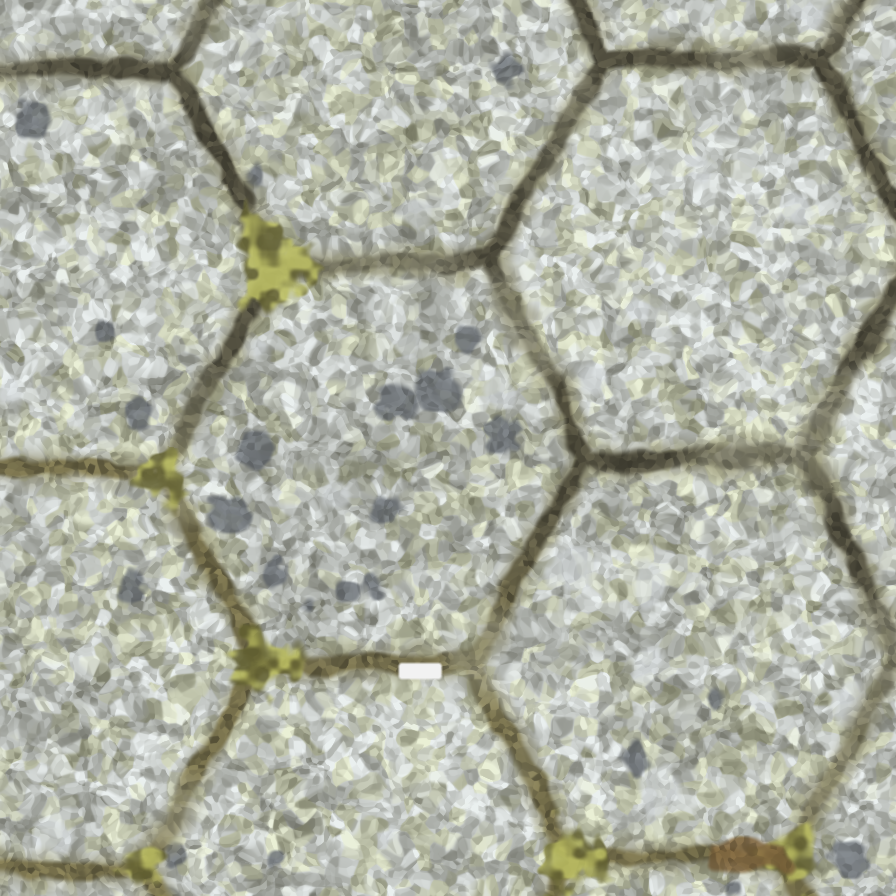
This texture is drawn by a Shadertoy shader. Its source:

```glsl
#define CENTRE vec2(0.417, 0.482)
#define ACROSS vec2(0.4142, 0.0083)
#define UPWARD vec2(0.0195, 0.4466)
#define JOINT_HALF 0.021
#define WANDER 0.055
#define GRAIN_SCALE 68.0
#define DARK_CHIP_SCALE 18.0
#define PALE_CHIP_SCALE 15.0
#define STONE_DARK vec3(0.55, 0.56, 0.53)
#define STONE_LIGHT vec3(0.87, 0.89, 0.885)
#define CREVICE vec3(0.31, 0.30, 0.24)
#define MOSS vec3(0.55, 0.54, 0.27)

float hash(vec2 p) {
    return fract(sin(dot(p, vec2(127.1, 311.7))) * 43758.5453);
}

vec2 hash2(vec2 p) {
    return vec2(hash(p), hash(p + 41.3));
}

float noise(vec2 p) {
    vec2 i = floor(p), f = fract(p);
    f = f * f * (3.0 - 2.0 * f);
    return mix(mix(hash(i), hash(i + vec2(1, 0)), f.x),
               mix(hash(i + vec2(0, 1)), hash(i + vec2(1, 1)), f.x), f.y);
}

float fbm(vec2 p) {
    return 0.5 * noise(p) + 0.3 * noise(p * 2.1 + 17.0) + 0.2 * noise(p * 4.3 + 31.0);
}

// Soft-edged cells: x is brightness, y is warmth
vec2 grains(vec2 p) {
    vec2 sum = vec2(0.0), cell = floor(p);
    float total = 0.0;
    for (int y = -1; y <= 1; y++)
    for (int x = -1; x <= 1; x++) {
        vec2 k = cell + vec2(x, y);
        vec2 d = p - k - hash2(k);
        float w = exp(-14.0 * dot(d, d)) + 1e-5;
        sum += w * hash2(k + 73.0);
        total += w;
    }
    return sum / total;
}

// Scattered irregular pebbles
float chips(vec2 p, float density, float seed) {
    float mask = 0.0, ragged = (noise(p * 5.0 + seed) - 0.5) * 0.25;
    vec2 cell = floor(p);
    for (int y = -1; y <= 1; y++)
    for (int x = -1; x <= 1; x++) {
        vec2 k = cell + vec2(x, y) + seed;
        vec2 d = p + seed - k - hash2(k);
        d.x *= mix(0.8, 1.4, hash(k + 5.0));
        float r = mix(0.12, 0.42, hash(k + 7.0));
        float chip = 1.0 - smoothstep(r - 0.08, r + 0.08, length(d) + ragged);
        mask = max(mask, chip * step(hash(k + 3.0), density));
    }
    return mask;
}

float box(vec2 p, vec2 halfSize) {
    vec2 d = abs(p) - halfSize;
    return length(max(d, 0.0)) + min(max(d.x, d.y), 0.0);
}

void mainImage(out vec4 fragColor, in vec2 fragCoord) {
    vec2 uv = fragCoord / iResolution.xy;

    // Hexagonal paving with slightly wandering edges
    vec2 q = inverse(mat2(ACROSS, UPWARD)) * (uv - CENTRE);
    q += WANDER * (vec2(fbm(uv * 14.0), fbm(uv * 14.0 + 50.0)) - 0.5);
    vec2 period = vec2(1.7320508, 1.0);
    vec2 a = mod(q + 0.5 * period, period) - 0.5 * period;
    vec2 b = mod(q, period) - 0.5 * period;
    vec2 local = dot(a, a) < dot(b, b) ? a : b;
    vec2 slab = round((q - local) / (0.5 * period));
    vec2 m = abs(local);
    float edge = 0.5 - max(m.y, dot(m, vec2(0.8660254, 0.5)));

    // Nearest corner, shared by three slabs
    float turn = round(atan(local.y, local.x) / 1.0471976) * 1.0471976;
    vec2 corner = 0.5773503 * vec2(cos(turn), sin(turn));
    float cornerDist = length(local - corner);
    vec2 cornerId = round((q - local + corner) / vec2(0.2886751, 0.5));

    // Speckled concrete
    vec2 warped = uv + 0.012 * vec2(noise(uv * 45.0), noise(uv * 45.0 + 9.0));
    vec2 coarse = grains(warped * GRAIN_SCALE);
    vec2 fine = grains(warped.yx * GRAIN_SCALE * 2.0 + 20.0);
    float tone = 0.57 + 0.9 * (coarse.x - 0.5) + 0.65 * (fine.x - 0.5)
               + 0.5 * (fbm(uv * 9.0) - 0.5) + 0.08 * (hash(slab + 4.0) - 0.5);
    vec3 col = mix(STONE_DARK, STONE_LIGHT, clamp(tone, -0.3, 1.15));
    float warmth = smoothstep(0.45, 0.85, coarse.y * 0.7 + fbm(uv * 6.0 + 8.0) * 0.4);
    col *= mix(vec3(1.0), vec3(1.0, 1.0, 0.89), warmth);

    // Pale and slate pebbles
    float grit = 0.85 + 0.3 * fine.x;
    col = mix(col, vec3(0.83, 0.85, 0.86) * (0.95 + 0.1 * fine.x), 0.65 * chips(uv * PALE_CHIP_SCALE, 0.13, 11.0));
    float density = mix(0.02, 0.15, pow(1.0 - hash(slab), 3.0));
    col = mix(col, vec3(0.40, 0.42, 0.44) * grit, 0.85 * chips(uv * DARK_CHIP_SCALE, density, 29.0));

    // Joints: earthy shoulders, dark broken crevice, olive when damp
    float damp = 1.0 - smoothstep(0.2, 0.6, uv.y + 0.4 * (uv.x - 0.5) + 0.4 * (noise(uv * 5.0) - 0.5));
    float rough = noise(uv * 60.0);
    float halfWidth = JOINT_HALF * (0.45 + 0.65 * rough + 0.5 * noise(uv * 9.0 + 3.0));
    float shoulder = 1.0 - smoothstep(0.01, 0.065, edge + 0.025 * (rough - 0.5));
    col = mix(col, vec3(0.55, 0.54, 0.42) * grit, 0.65 * shoulder);
    float gap = 1.0 - smoothstep(halfWidth - 0.009, halfWidth + 0.009, edge);
    float depth = mix(0.45, 1.0, smoothstep(0.2, 0.55, noise(uv * 11.0 + 60.0)));
    vec3 filling = mix(CREVICE, vec3(0.49, 0.46, 0.30), 0.75 * damp) * (0.75 + 0.5 * fine.x);
    col = mix(col, filling, gap * depth);

    // Moss tufts at some corners
    float radius = mix(0.07, 0.15, hash(cornerId + 2.0)) * step(hash(cornerId), 0.2 + 0.65 * damp);
    float reach = cornerDist + 0.7 * edge + 0.11 * (noise(q * 32.0) - 0.5);
    float tuft = (1.0 - smoothstep(radius - 0.03, radius + 0.02, reach)) * step(0.01, radius);
    vec3 blades = mix(MOSS * 0.7, vec3(0.74, 0.75, 0.38), smoothstep(0.25, 0.8, noise(uv * 85.0)));
    col = mix(col, blades, 0.85 * tuft);

    // Fallen leaf and a white scrap
    float leaf = box(uv - vec2(0.835, 0.045), vec2(0.04, 0.01)) + 0.022 * (noise(uv * 35.0) - 0.5);
    col = mix(col, vec3(0.48, 0.38, 0.23) * grit, 0.85 * (1.0 - smoothstep(0.002, 0.01, leaf)));
    float scrap = box(uv - vec2(0.469, 0.251), vec2(0.020, 0.005));
    col = mix(col, vec3(0.95), 1.0 - smoothstep(0.002, 0.006, scrap));

    fragColor = vec4(clamp(col, 0.0, 1.0), 1.0);
}
```
